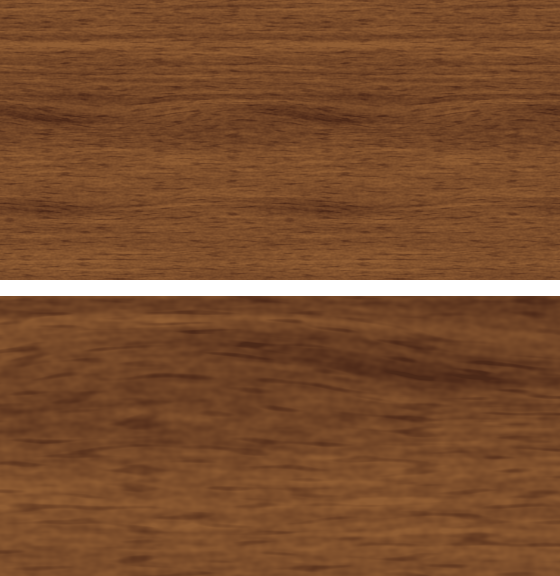
Top: the whole. Bottom: its middle third, enlarged.
A Shadertoy shader for this texture:

```glsl
// Brown walnut veneer with horizontal grain, repeating once per canvas height.
// Stretched gradient noise gives streaks, pores and flecks; two bent dark
// bands of heartwood push the streaks around them.

const float TAU = 6.2831853;

// Unit gradient direction for a lattice cell
vec2 gradientAt(vec2 cell) {
    vec3 h = fract(vec3(cell.xyx) * vec3(0.1031, 0.1030, 0.0973));
    h += dot(h, h.yzx + 33.33);
    float angle = TAU * fract((h.x + h.y) * h.z);
    return vec2(cos(angle), sin(angle));
}

// Gradient noise with "scale" cells per unit; repeats in x when scale.x is whole
float grainNoise(vec2 p, vec2 scale, float seed) {
    p = p * scale;
    vec2 cell = floor(p), f = fract(p);
    vec2 u = f * f * f * (f * (f * 6.0 - 15.0) + 10.0);
    float corner[4];
    for (int i = 0; i < 4; i++) {
        vec2 o = vec2(i % 2, i / 2);
        vec2 id = cell + o;
        id.x = mod(id.x, scale.x);
        corner[i] = dot(gradientAt(id + seed * vec2(17.0, 31.0)), f - o);
    }
    return mix(mix(corner[0], corner[1], u.x), mix(corner[2], corner[3], u.x), u.y);
}

// Soft horizontal band around a height
float band(float y, float center, float width) {
    float d = (y - center) / width;
    return exp(-d * d);
}

void mainImage(out vec4 fragColor, in vec2 fragCoord) {
    vec2 p = fragCoord / iResolution.y;

    // Bend the grain, mostly around the two heartwood bands
    float swing = sin(TAU * (p.x - 0.1));
    float bend = swing * (0.022 * band(p.y, 0.59, 0.06) + 0.012 * band(p.y, 0.26, 0.04));
    bend += 0.01 * grainNoise(p, vec2(3.0, 6.0), 1.0) * (0.15 + band(p.y, 0.5, 0.15));
    vec2 g = vec2(p.x, p.y + bend);

    // Broad tone and long streaks, crisper in the upper third
    float straight = smoothstep(0.6, 0.7, p.y);
    float tone = 0.69 + 0.32 * grainNoise(g, vec2(1.0, 9.0), 2.0);
    tone += (0.26 + 0.34 * straight) * grainNoise(g, vec2(1.0, 34.0), 3.0);
    tone += (0.3 + 0.15 * straight) * grainNoise(g, vec2(2.0, 75.0), 4.0);
    tone += 0.12 * band(p.y, 0.41, 0.1) + 0.1 * band(p.y, 0.12, 0.09);

    // Dark heartwood, fading in and out along the board
    float along = cos(TAU * (p.x - 0.12));
    float ragged = 1.0 + 0.9 * grainNoise(g, vec2(3.0, 40.0), 5.0);
    float heart = 0.54 * band(g.y, 0.59, 0.03) * (0.55 + 0.45 * along);
    heart += 0.34 * band(g.y, 0.648, 0.018) + 0.16 * band(g.y, 0.56, 0.06);
    heart += 0.5 * band(g.y, 0.258, 0.019) * (0.55 + 0.45 * along);
    tone -= heart * ragged;

    // Short rippled flecks below the upper band
    float ripple = grainNoise(g + vec2(0.0, 0.15 * g.x), vec2(18.0, 48.0), 6.0);
    tone += 0.26 * ripple * band(p.y, 0.52, 0.08);

    // Dark pore dashes, pale hairlines and fine fibre
    float pores = grainNoise(g, vec2(15.0, 115.0), 7.0);
    tone -= 0.42 * smoothstep(0.1, 0.5, pores);
    float hairline = grainNoise(g, vec2(4.0, 66.0), 8.0);
    tone += 0.24 * smoothstep(0.15, 0.5, hairline);
    tone += 0.32 * grainNoise(g, vec2(32.0, 130.0), 9.0);
    tone += 0.2 * grainNoise(p, vec2(90.0, 147.0), 10.0);

    vec3 darkWalnut = vec3(0.34, 0.19, 0.11);
    vec3 warmWalnut = vec3(0.54, 0.345, 0.19);
    fragColor = vec4(mix(darkWalnut, warmWalnut, clamp(tone, -0.2, 1.15)), 1.0);
}
```
